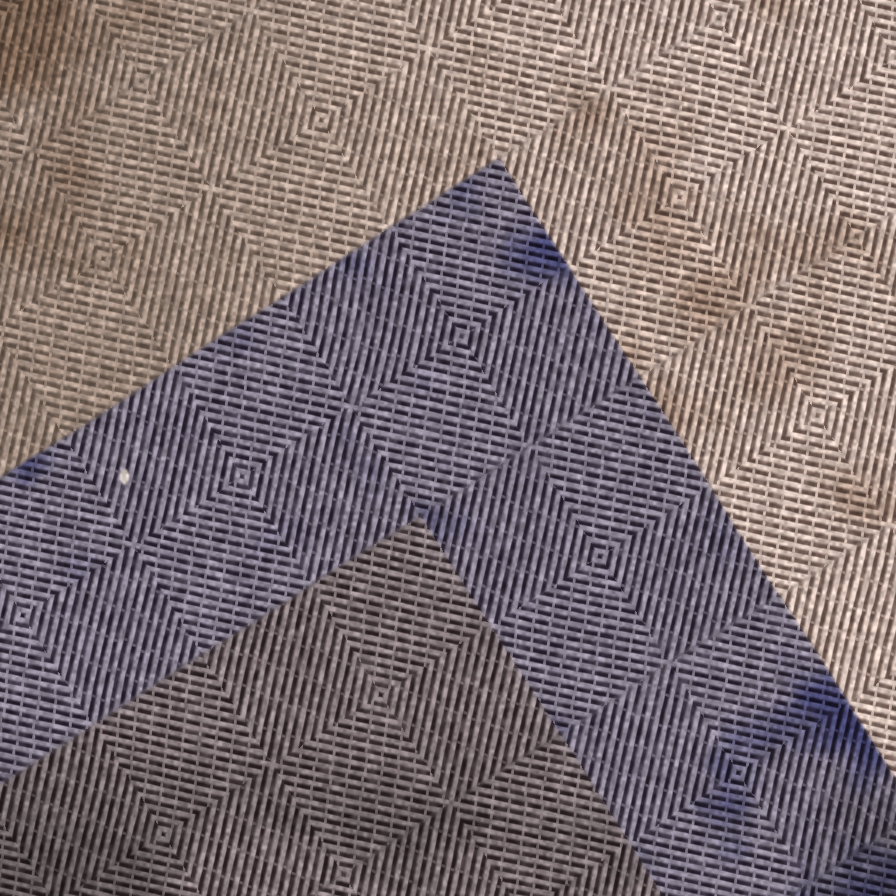
This texture is drawn by a Shadertoy shader. Its source:

```glsl
float hash(vec2 p) {
    vec3 q = fract(p.xyx * 0.1031);
    q += dot(q, q.yzx + 33.33);
    return fract((q.x + q.y) * q.z);
}

float noise(vec2 p) {
    vec2 i = floor(p), f = fract(p);
    f = f * f * (3.0 - 2.0 * f);
    return mix(mix(hash(i), hash(i + vec2(1, 0)), f.x),
               mix(hash(i + vec2(0, 1)), hash(i + vec2(1, 1)), f.x), f.y);
}

float fbm(vec2 p) {
    float sum = 0.0, amp = 0.5;
    for (int i = 0; i < 4; i++) {
        sum += amp * noise(p);
        p = p * 2.03 + 17.3;
        amp *= 0.5;
    }
    return sum;
}

void mainImage(out vec4 fragColor, in vec2 fragCoord) {
    vec2 p = fragCoord / iResolution.y;
    float px = 1.0 / iResolution.y;

    // Rotated tile grid, barely warped
    vec2 d = p - vec2(0.514, 0.624);
    vec2 uv = vec2(dot(d, vec2(0.8425, 0.539)), dot(d, vec2(0.539, -0.8425))) / 0.289;
    uv += 0.012 * (vec2(noise(p * 8.0), noise(p * 8.0 + 40.0)) - 0.5);
    vec2 cell = floor(uv + 0.5);
    vec2 f = uv - cell;
    vec2 a = abs(f);
    bool upright = f.x * f.y > 0.0;

    // Concentric ribs, crisp on the lit side and sloping on the other
    float across = (a.x + a.y) * 19.0;
    float along = a.x - a.y;
    float row = floor(across);
    float side = (fract(across) - 0.5) * 2.0 * (f.x < 0.0 ? -1.0 : 1.0);
    float offCenter = abs(side);
    float soft = max(side > 0.0 ? 0.22 : 0.42, 110.0 * px);
    float width = 0.54 + 0.16 * (noise(vec2(along * 14.0, row * 3.7) + cell * 9.0 + 60.0) - 0.5);
    float rib = 1.0 - smoothstep(width - soft, width + soft, offCenter);

    // Thin threads that break the grooves into dashes
    float jitter = 0.18 * hash(vec2(floor(across + 0.5), 3.0) + cell * 7.0 + 90.0);
    float threadCount = upright ? 6.0 : 11.0;
    float threadPos = abs(fract(along * threadCount + across * 0.05 + jitter) - 0.5) / threadCount;
    float thread = 1.0 - smoothstep(0.004, 0.004 + max(0.008, 4.0 * px), threadPos);
    float height = max(rib, thread * (upright ? 0.5 : 0.85));

    // Colour zones: tan ground, blue chevron, brown corner
    float edge = max(0.012, 3.5 * px);
    vec2 outer = smoothstep(-edge, edge, vec2(0.5 - uv.x, uv.y + 0.5));
    vec2 inner = smoothstep(-edge, edge, vec2(-0.5 - uv.x, uv.y - 0.5));
    float blue = outer.x * outer.y;
    float brown = inner.x * inner.y;
    float blotch = fbm(p * 7.0 + 11.0);
    float sunny = smoothstep(0.1, 0.9, p.x + 0.1 * p.y);

    vec3 ribColor = mix(vec3(0.65, 0.57, 0.52), vec3(0.83, 0.75, 0.71), sunny);
    vec3 grooveColor = mix(vec3(0.37, 0.31, 0.27), vec3(0.38, 0.30, 0.27), sunny);
    ribColor = mix(ribColor, vec3(0.55, 0.52, 0.58), blue);
    grooveColor = mix(grooveColor, vec3(0.14, 0.11, 0.16), blue);
    ribColor = mix(ribColor, vec3(0.55, 0.50, 0.51), brown);
    grooveColor = mix(grooveColor, vec3(0.15, 0.11, 0.12), brown);

    // Grooves filled with dust to an uneven depth
    float dust = noise(vec2(along * 22.0, floor(across + 0.5) * 4.1) + cell * 13.0 + 70.0);
    grooveColor = mix(grooveColor, ribColor, 0.42 * dust * dust);
    vec3 color = mix(grooveColor, ribColor, height);

    // Worn glints along the ribs
    float glint = noise(vec2(along * 40.0, row * 5.3) + cell * 11.0 + 80.0);
    color += 0.14 * (glint - 0.35) * rib;

    // Faint pale seams along the tile borders of one direction
    float border = 1.0 - smoothstep(0.003, 0.015, 0.5 - a.y);
    color = mix(color, 0.75 * ribColor, 0.4 * border);

    // Stains: rust in the upper left, dye near the blue rim, soot at the foot
    float corner = smoothstep(0.4, 0.0, distance(p, vec2(0.0, 1.0)));
    float rust = 0.65 * smoothstep(0.5, 0.85, blotch + 0.4 * corner);
    color *= mix(vec3(1), vec3(0.70, 0.61, 0.52), rust * (1.0 - blue));
    float rim = smoothstep(0.25, 0.0, min(0.5 - uv.x, uv.y + 0.5));
    float pool = smoothstep(0.28, 0.0, distance(p, vec2(0.86, 0.07)));
    float dye = smoothstep(0.52, 0.95, fbm(p * 10.0 + 70.0) + 0.13 * rim + 0.22 * pool);
    color *= mix(vec3(1), vec3(0.48, 0.51, 0.76), dye * blue * (1.0 - brown));
    float soot = smoothstep(0.22, 0.0, p.y) * smoothstep(0.3, 0.65, blotch);
    color *= 1.0 - 0.25 * soot * blue;

    // Pale fleck and fine grain
    vec2 fleck = (p - vec2(0.139, 0.468)) / vec2(0.006, 0.010);
    color = mix(color, vec3(0.82, 0.78, 0.75), 1.0 - smoothstep(0.6, 1.1, length(fleck)));
    color *= 0.84 + 0.32 * noise(p * 260.0);

    fragColor = vec4(clamp(color, 0.0, 1.0), 1.0);
}
```
